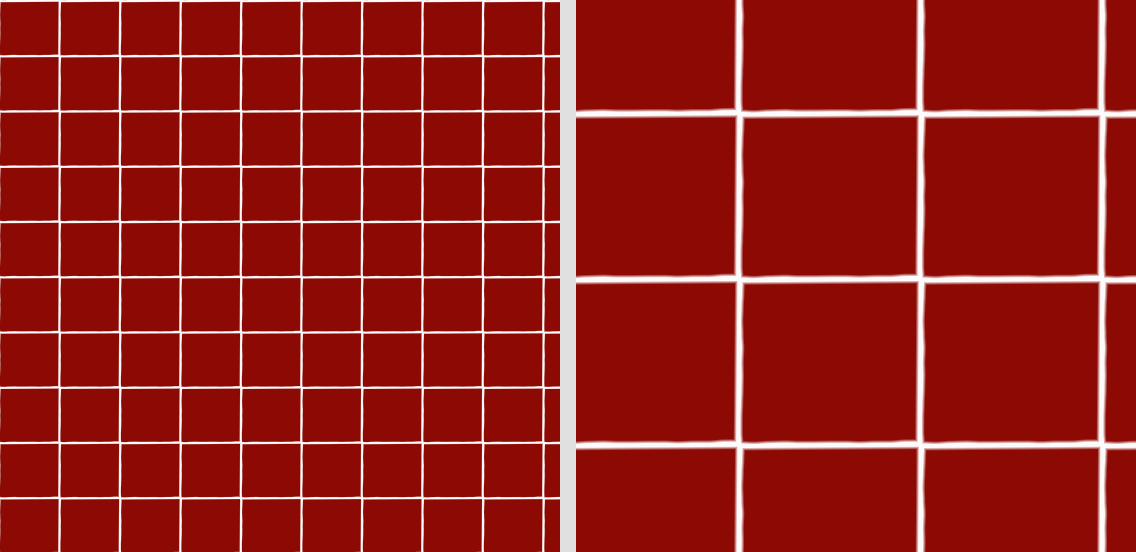
Left: the whole. Right: its middle third, enlarged.
Reproduce this pattern procedurally as a WebGL 2 fragment shader.

```glsl
#version 300 es
precision highp float;
// Deep red rectangular tiles divided by thin, slightly uneven white grid lines.

#define PITCH vec2(0.10958, 0.1001)      // tile size, in canvas heights
#define GRID_ORIGIN vec2(0.1079, 0.9985) // one line crossing
#define LINE_WIDTH 0.0042
#define EDGE_SOFTNESS 0.0020
#define TILT 0.0008                      // drift of a line along one tile
#define ROUGHNESS 0.0005                 // wobble of the line edges
#define ROUGH_STEPS 12.0                 // wobbles along one tile
#define TILE_RED vec3(0.548, 0.040, 0.010)
#define LINE_WHITE vec3(0.99, 0.98, 0.98)

uniform vec2 u_resolution;
out vec4 fragColor;

float hash(vec2 p) {
    vec3 q = fract(vec3(p.xyx) * 0.1031);
    q += dot(q, q.yzx + 33.33);
    return fract((q.x + q.y) * q.z);
}

// Smooth one-dimensional noise from -1 to 1; each seed is a separate strand.
float noise(float x, float seed) {
    float i = floor(x);
    float f = fract(x);
    f = f * f * (3.0 - 2.0 * f);
    return mix(hash(vec2(i, seed)), hash(vec2(i + 1.0, seed)), f) * 2.0 - 1.0;
}

// Coverage of a line, given the signed distance across and place along it.
float lineMask(float across, float along, float seed, float softness) {
    float drift = TILT * (along - 0.5);
    float wobble = ROUGHNESS * noise(along * ROUGH_STEPS, seed);
    float halfWidth = 0.5 * LINE_WIDTH + 0.5 * wobble;
    float dist = abs(across - drift - 0.5 * wobble) - halfWidth;
    return clamp(0.5 - dist / softness, 0.0, 1.0);
}

void main() {
    vec2 p = gl_FragCoord.xy / u_resolution.y;
    float softness = max(EDGE_SOFTNESS, 1.0 / u_resolution.y);

    // Position in the tile, and signed distance to the nearest lines
    vec2 grid = (p - GRID_ORIGIN) / PITCH;
    vec2 cell = fract(grid);
    vec2 across = (fract(grid + 0.5) - 0.5) * PITCH;

    // The wear is the same in every tile
    float vertical = lineMask(across.x, cell.y, 3.0, softness);
    float horizontal = lineMask(across.y, cell.x, 11.0, softness);

    vec3 color = mix(TILE_RED, LINE_WHITE, max(vertical, horizontal));
    fragColor = vec4(color, 1.0);
}
```
